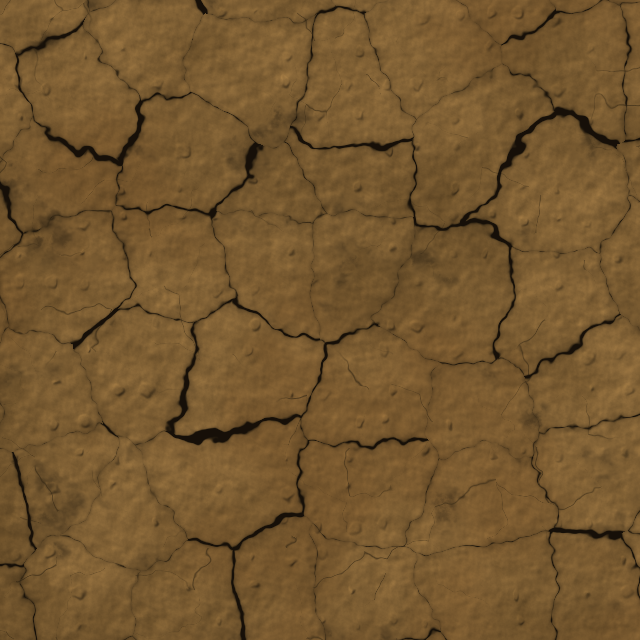
Reproduce this texture procedurally as a WebGL 1 fragment shader.

```glsl
precision highp float;
// Dry brown earth split by jagged cracks, with hairlines, grain and small pits.
uniform vec2 u_resolution;

const vec3 SOIL_DARK  = vec3(0.405, 0.300, 0.155);
const vec3 SOIL_LIGHT = vec3(0.545, 0.412, 0.228);
const vec3 SOIL_RUST  = vec3(0.455, 0.325, 0.165);
const vec3 CRACK_DEEP = vec3(0.085, 0.060, 0.032);
const vec3 CRACK_WALL = vec3(0.210, 0.158, 0.080);
const float PLATES = 6.2;           // large plates across the canvas
const float HAIR_PLATES = 13.0;     // cells of the fine crack net
const float PIT_CELLS = 19.0;       // grid of pits and clods
const float PIT_SHARE = 0.38;       // part of the grid that holds a pit
const float CRACK_SOFTNESS = 0.0016;
const vec2 CRACK_WIDTH = vec2(-0.004, 0.036);  // half widths, in plates
const vec2 HAIR_WIDTH = vec2(-0.020, 0.012);   // half widths, in hair cells
const vec2 LIGHT_DIR = vec2(-0.6, 0.8);

float hash(vec2 p) {
  return fract(sin(dot(p, vec2(127.1, 311.7))) * 43758.5453);
}

vec2 hash2(vec2 p) {
  return vec2(hash(p), hash(p + 57.3));
}

float noise(vec2 p) {
  vec2 i = floor(p), f = fract(p);
  f = f * f * (3.0 - 2.0 * f);
  return mix(mix(hash(i), hash(i + vec2(1.0, 0.0)), f.x),
             mix(hash(i + vec2(0.0, 1.0)), hash(i + vec2(1.0, 1.0)), f.x), f.y);
}

float fbm(vec2 p) {
  float sum = 0.0, amp = 0.5;
  for (int i = 0; i < 5; i++) {
    sum += amp * noise(p);
    p = mat2(1.6, 1.2, -1.2, 1.6) * p + 11.7;
    amp *= 0.5;
  }
  return sum / 0.97;
}

// Signed distance to the nearest crack; each cell border has its own width.
float crackGap(vec2 p, vec2 width, float openness) {
  vec2 cell = floor(p), f = fract(p);
  vec2 homeId = vec2(0.0), home = vec2(0.0);
  float nearest = 9.0;
  for (int y = -1; y <= 1; y++) {
    for (int x = -1; x <= 1; x++) {
      vec2 o = vec2(float(x), float(y));
      vec2 r = o + 0.1 + 0.8 * hash2(cell + o) - f;
      float d = dot(r, r);
      if (d < nearest) { nearest = d; home = r; homeId = o; }
    }
  }
  float gap = 9.0;
  for (int y = -2; y <= 2; y++) {
    for (int x = -2; x <= 2; x++) {
      vec2 o = homeId + vec2(float(x), float(y));
      vec2 r = o + 0.1 + 0.8 * hash2(cell + o) - f;
      vec2 between = r - home;
      if (dot(between, between) > 0.0001) {
        float pick = hash(2.0 * cell + homeId + o + 0.37);
        float halfWidth = mix(width.x, width.y, pick * pick) * openness;
        gap = min(gap, dot(0.5 * (home + r), normalize(between)) - halfWidth);
      }
    }
  }
  return gap;
}

// Shade of small pits and clods: a dark crescent opposite a pale one.
float pitShade(vec2 p) {
  vec2 cell = floor(p);
  vec2 q = fract(p) - mix(vec2(0.32), vec2(0.68), hash2(cell + 3.1));
  q += 0.12 * (vec2(noise(p * 5.0), noise(p * 5.0 + 40.0)) - 0.5);
  q.x *= mix(0.8, 1.6, hash(cell + 8.4));
  float radius = mix(0.05, 0.19, hash(cell + 5.9));
  float d = length(q);
  float rim = (d - radius) / 0.05;
  float facing = dot(q / max(d, 0.001), LIGHT_DIR);
  float shade = exp(-rim * rim) * (facing > 0.0 ? 0.35 * facing : facing);
  return shade * step(hash(cell + 1.7), PIT_SHARE) * mix(0.4, 1.0, hash(cell + 6.6));
}

void main() {
  vec2 uv = gl_FragCoord.xy / u_resolution.y;
  float soft = max(CRACK_SOFTNESS, 0.8 / u_resolution.y);

  // Ragged warp of the crack lines
  vec2 warp = 0.075 * (vec2(fbm(uv * 9.0), fbm(uv * 9.0 + 31.0)) - 0.5);
  warp += 0.010 * (vec2(noise(uv * 65.0), noise(uv * 65.0 + 17.0)) - 0.5);
  vec2 p = uv + warp;

  // Soil: broad mottling, rusty patches, lit grain
  float mottle = fbm(uv * 7.0 + 4.0);
  float grain = fbm(uv * 55.0);
  float relief = grain - fbm(uv * 55.0 + 0.35 * LIGHT_DIR);
  float tone = 0.56 + 1.3 * (mottle - 0.5) + 0.7 * (grain - 0.5);
  vec3 color = mix(SOIL_DARK, SOIL_LIGHT, clamp(tone, 0.0, 1.15));
  color = mix(color, SOIL_RUST, 0.6 * smoothstep(0.5, 0.75, fbm(uv * 4.0 + 70.0)));
  color *= 1.0 + 0.35 * relief + 0.45 * pitShade(uv * PIT_CELLS);

  // Rough stained patches
  float stain = smoothstep(0.62, 0.82, fbm(uv * vec2(13.0, 17.0) + 90.0));
  color *= 1.0 - 0.35 * stain * smoothstep(0.35, 0.65, grain);

  // Hairline cracks that fade in and out
  float hair = crackGap(p * HAIR_PLATES + 20.0, HAIR_WIDTH, 1.0) / HAIR_PLATES;
  float hairMask = smoothstep(0.35, 0.65, noise(uv * 8.0 + 6.0));
  color = mix(color, CRACK_WALL, 0.75 * hairMask * smoothstep(soft, -soft, hair));

  // Main cracks with shaded shoulders and dark floors
  float openness = mix(0.2, 1.35, noise(uv * 16.0 + 50.0));
  float gap = crackGap(p * PLATES + 7.0, CRACK_WIDTH, openness) / PLATES;
  gap += 0.0022 * (noise(uv * 130.0) - 0.5);
  color *= 1.0 - 0.22 * exp(-max(gap, 0.0) / 0.004);
  vec3 depth = mix(CRACK_WALL, CRACK_DEEP, smoothstep(0.0005, -0.002, gap));
  color = mix(color, depth, smoothstep(soft, -soft, gap));

  gl_FragColor = vec4(color, 1.0);
}
```
